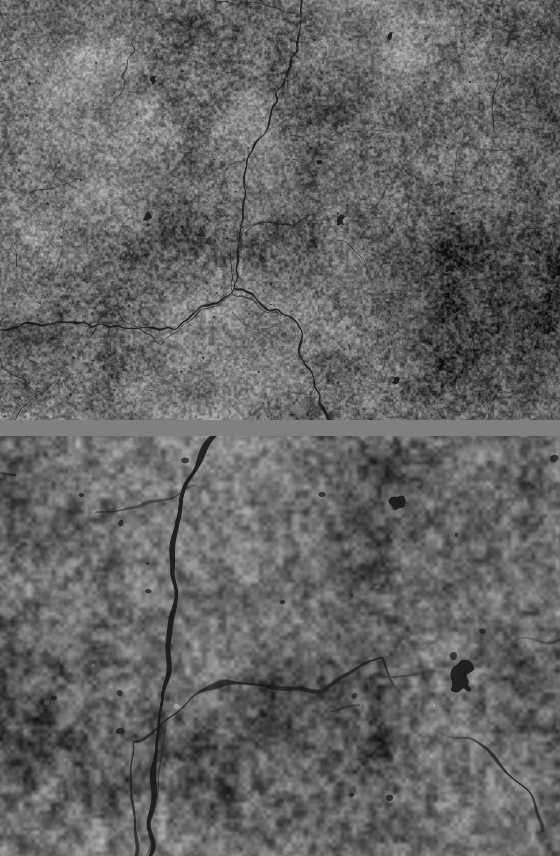
Top, the full canvas; bottom, a detail of the centre.
Reproduce this texture procedurally as a WebGL 2 fragment shader.

```glsl
#version 300 es
precision highp float;
// Weathered grey concrete: layered noise gives stains, blotches and grain,
// warped cellular borders give hairline cracks, and a forked chain of bent
// segments gives the main fissure. Scattered grid cells hold dark pits.

uniform vec2 u_resolution;
out vec4 fragColor;

const float BASE_TONE = 0.437;
const float CRACK_TONE = 0.09;
const float STAIN_CONTRAST = 0.42;
const float BLOTCH_CONTRAST = 0.30;
const float GRAIN_CONTRAST = 0.40;
const float SPECKLE_DEPTH = 0.11;
const float SIDE_FALLOFF = 0.05;
const float BAND_HEIGHT = 0.42;
const float BAND_DEPTH = 0.08;
const float FISSURE_WIDTH = 0.0023;
const float HAIRLINE_WIDTH = 0.0011;
const vec2 FORK = vec2(0.565, 0.325);

float hash(vec2 p) {
    vec3 q = fract(p.xyx * 0.1031);
    q += dot(q, q.yzx + 33.33);
    return fract((q.x + q.y) * q.z);
}

vec2 hash2(vec2 p) {
    return vec2(hash(p + 17.3), hash(p + 71.9));
}

float noise(vec2 p) {
    vec2 i = floor(p), f = fract(p);
    f = f * f * (3.0 - 2.0 * f);
    return mix(mix(hash(i), hash(i + vec2(1, 0)), f.x),
               mix(hash(i + vec2(0, 1)), hash(i + vec2(1, 1)), f.x), f.y);
}

float fbm(vec2 p) {
    float sum = 0.0, amp = 0.516;
    for (int i = 0; i < 5; i++) {
        sum += amp * noise(p);
        p = mat2(1.6, 1.2, -1.2, 1.6) * p + 19.7;
        amp *= 0.5;
    }
    return sum;
}

// Antialiased line coverage from distance and half width
float stroke(float d, float halfWidth) {
    return clamp((halfWidth - d) * u_resolution.y + 0.5, 0.0, 1.0);
}

float segment(vec2 p, vec2 a, vec2 b) {
    vec2 ab = b - a;
    return length(p - a - ab * clamp(dot(p - a, ab) / dot(ab, ab), 0.0, 1.0));
}

// Cellular borders: x = distance to the border, y = random id of that border
vec2 cellBorder(vec2 p) {
    vec2 home = floor(p), nearCell = home, nearVec = vec2(8.0);
    for (int y = -1; y <= 1; y++)
    for (int x = -1; x <= 1; x++) {
        vec2 c = home + vec2(x, y), v = c + hash2(c) - p;
        if (dot(v, v) < dot(nearVec, nearVec)) { nearVec = v; nearCell = c; }
    }
    vec2 border = vec2(8.0, 0.0);
    for (int y = -2; y <= 2; y++)
    for (int x = -2; x <= 2; x++) {
        vec2 c = nearCell + vec2(x, y), v = c + hash2(c) - p;
        if (x == 0 && y == 0) continue;
        float d = dot(0.5 * (nearVec + v), normalize(v - nearVec));
        if (d < border.x) border = vec2(d, hash(c + nearCell + 5.5));
    }
    return border;
}

// Network in which only a share of the borders has opened
float hairlines(vec2 p, float scale, float share, float halfWidth) {
    vec2 border = cellBorder(p * scale + 3.7);
    float open = step(border.y, share) * smoothstep(0.25, 0.5, noise(p * 9.0 + scale));
    return open * stroke(border.x / scale, halfWidth * (0.5 + noise(p * 40.0)));
}

// Trunk from the top edge that splits into two limbs
float fissure(vec2 p) {
    float d = segment(p, vec2(0.72, 1.03), vec2(0.69, 0.86));
    d = min(d, segment(p, vec2(0.69, 0.86), vec2(0.59, 0.60)));
    d = min(d, segment(p, vec2(0.59, 0.60), FORK));
    d = min(d, segment(p, FORK, vec2(0.42, 0.225)));
    d = min(d, segment(p, vec2(0.42, 0.225), vec2(-0.05, 0.22)));
    d = min(d, segment(p, FORK, vec2(0.71, 0.21)));
    return min(d, segment(p, vec2(0.71, 0.21), vec2(0.80, -0.03)));
}

// Ragged dark holes, at most one per grid cell
float pits(vec2 p, float scale, float share, float radius) {
    vec2 cell = floor(p * scale);
    vec2 d = p - (cell + 0.3 + 0.4 * hash2(cell)) / scale;
    d.y *= mix(0.7, 1.6, hash(cell + 9.1));
    float size = radius * mix(0.4, 1.0, hash(cell + 4.2));
    float ragged = length(d) + size * 1.1 * (noise(p * 170.0) - 0.5);
    return step(hash(cell + 2.6), share) * stroke(ragged, size);
}

void main() {
    vec2 p = gl_FragCoord.xy / u_resolution.y;
    float across = gl_FragCoord.x / u_resolution.x;

    // Stains, blotches and grain
    float stain = fbm(p * vec2(3.4, 2.4) + 8.3);
    float grain = 0.6 * noise(p * 150.0) + 0.4 * noise(p * 310.0 + 40.0);
    float tone = BASE_TONE + SIDE_FALLOFF * (1.0 - 2.0 * across);
    tone += STAIN_CONTRAST * (stain - 0.5);
    tone += BLOTCH_CONTRAST * (fbm(p * 15.0 + 2.0) - 0.5);
    tone += GRAIN_CONTRAST * (grain - 0.5);

    // Granular erosion in patches and a damp horizontal band
    float eroded = smoothstep(0.40, 0.62, fbm(p * vec2(4.5, 3.2) + 31.0));
    tone -= SPECKLE_DEPTH * eroded * smoothstep(0.4, 0.65, fbm(p * 75.0));
    float bandOffset = (p.y - BAND_HEIGHT) / 0.065;
    tone -= BAND_DEPTH * exp(-bandOffset * bandOffset) * smoothstep(0.3, 0.6, noise(p * 4.0 + 6.0));

    // Cracks on a jittered domain
    vec2 bend = vec2(noise(p * 13.0), noise(p * 13.0 + 50.0)) - 0.5;
    vec2 jag = vec2(noise(p * 50.0), noise(p * 50.0 + 90.0)) - 0.5;
    vec2 q = p + 0.035 * bend + 0.011 * jag;
    float crack = stroke(fissure(q), FISSURE_WIDTH * (0.35 + 1.1 * noise(p * 38.0)));
    crack = max(crack, 0.8 * hairlines(q, 4.6, 0.42, HAIRLINE_WIDTH));
    crack = max(crack, 0.5 * hairlines(q, 9.5, 0.24, HAIRLINE_WIDTH * 0.8));

    // Pits, denser towards the left, and pale chips
    float hole = pits(p, 7.0, 0.13, 0.011);
    hole = max(hole, 0.8 * pits(p + 5.0, 38.0, mix(0.13, 0.04, across), 0.0034));
    tone += 0.13 * pits(p + 9.0, 30.0, 0.05, 0.0028);

    tone = mix(tone, CRACK_TONE, 0.9 * max(crack, hole));
    fragColor = vec4(vec3(clamp(tone, 0.04, 0.72)), 1.0);
}
```
